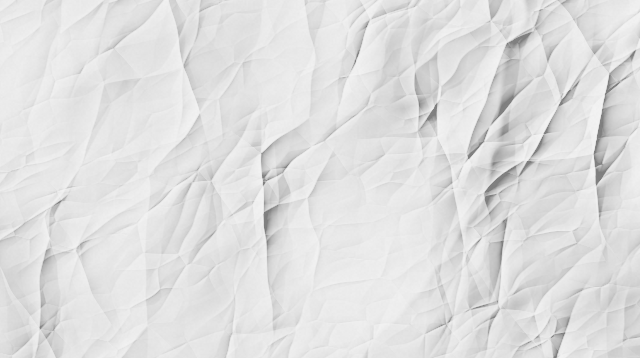
Reproduce this texture procedurally as a Shadertoy shader.

```glsl
// Crumpled white paper, lit from the upper left.
// Layers of stretched Voronoi folds form a height field; its slope toward
// the light, plus one long fold and broad swells, is mapped to paper greys.

#define LAYERS 4
#define FOLD_SCALE 2.3        // folds per canvas height, first layer
#define SCALE_STEP 1.8        // growth of fold count per layer
#define STRETCH vec2(1.35, 0.75)
#define CREASE_SHARPNESS 6.0
#define FACET_TILT 0.25
#define RELIEF 1.0
#define SOFTNESS 0.0024       // half width of the slope sample
#define LIGHT_DIR vec2(-0.87, 0.49)
#define PAPER_WHITE 0.957
#define SHADOW_DEPTH 0.065
#define GRAIN 0.012

float hash(vec2 p) {
    vec3 q = fract(p.xyx * vec3(0.1031, 0.1030, 0.0973));
    q += dot(q, q.yzx + 33.33);
    return fract((q.x + q.y) * q.z);
}

vec2 hash2(vec2 p) {
    return vec2(hash(p + 17.3), hash(p + 71.9));
}

float noise(vec2 p) {
    vec2 i = floor(p), f = fract(p);
    f = f * f * f * (f * (f * 6.0 - 15.0) + 10.0);
    return mix(mix(hash(i), hash(i + vec2(1, 0)), f.x),
               mix(hash(i + vec2(0, 1)), hash(i + vec2(1, 1)), f.x), f.y);
}

vec2 signedNoise2(vec2 p) {
    return 2.0 * vec2(noise(p), noise(p + 41.7)) - 1.0;
}

// Difference of the two nearest squared distances: flat facets, sharp edges
float facets(vec2 p) {
    vec2 cell = floor(p), f = fract(p);
    float near = 9.0, next = 9.0;
    for (int y = -1; y <= 1; y++)
    for (int x = -1; x <= 1; x++) {
        vec2 o = vec2(x, y);
        vec2 r = o + 0.08 + 0.84 * hash2(cell + o) - f;
        float d = dot(r, r);
        next = min(next, max(near, d));
        near = min(near, d);
    }
    return next - near;
}

// Sum of fold layers; each crease fades and flips between ridge and valley
float paperHeight(vec2 p) {
    p += 0.035 * signedNoise2(p * 3.5) + 0.008 * signedNoise2(p * 13.0);
    float height = 0.0, scale = FOLD_SCALE, weight = 1.0;
    for (int i = 0; i < LAYERS; i++) {
        float angle = 0.45 * float(i) - 0.1;
        float c = cos(angle), s = sin(angle);
        vec2 q = mat2(c, s, -s, c) * p * STRETCH * scale + 23.0 * float(i + 1);
        float e = facets(q);
        float fold = FACET_TILT * e + (1.0 - exp(-CREASE_SHARPNESS * e)) / CREASE_SHARPNESS;
        float strength = 2.0 * noise(q * 0.7 + 5.3) - 1.0;
        height += weight * strength * fold / scale;
        scale *= SCALE_STEP;
        weight *= 0.88;
    }
    // Fine ripples inside the facets
    return height + 0.004 * noise(p * vec2(26.0, 19.0)) + 0.0012 * noise(p * 60.0);
}

// Long curved fold: bright on its left flank, shaded on its right
float longFold(vec2 p) {
    float y = p.y - 0.21;
    float spine = 1.19 + 0.56 * y - 0.54 * y * (y - 0.32);
    float d = p.x - spine + 0.07 * (noise(p * 5.0) - 0.5) + 0.02 * (noise(p * 17.0) - 0.5);
    float side = smoothstep(-0.012, 0.012, d);
    float shade = -1.5 * exp(-max(d, 0.0) / 0.09) * (0.35 + 0.9 * noise(p * 4.0 + 8.0));
    float glow = 0.8 * exp(min(d, 0.0) / 0.14);
    return mix(glow, shade, side);
}

void mainImage(out vec4 fragColor, in vec2 fragCoord) {
    vec2 p = fragCoord / iResolution.y;

    // Slope toward the light, rougher on the right
    vec2 stepToLight = LIGHT_DIR * SOFTNESS;
    float slope = (paperHeight(p - stepToLight) - paperHeight(p + stepToLight)) / (2.0 * SOFTNESS);
    float roughness = mix(0.85, 1.2, smoothstep(0.9, 1.45, p.x));
    float light = RELIEF * roughness * slope + longFold(p);

    // Broad swells and a gentle fall-off to the lower right
    light += 1.1 * (noise(p * vec2(3.2, 2.1) + 3.7) - 0.5);
    light += 0.25 - 0.3 * smoothstep(0.8, 1.7, p.x) - 0.2 * smoothstep(0.5, 0.0, p.y);

    // Paper response: highlights saturate, shadows deepen
    float tone = PAPER_WHITE - SHADOW_DEPTH * exp(-0.65 * clamp(light, -3.0, 3.0));
    tone += GRAIN * (noise(p * 210.0) - 0.5);

    fragColor = vec4(vec3(clamp(tone, 0.0, 1.0)), 1.0);
}
```
